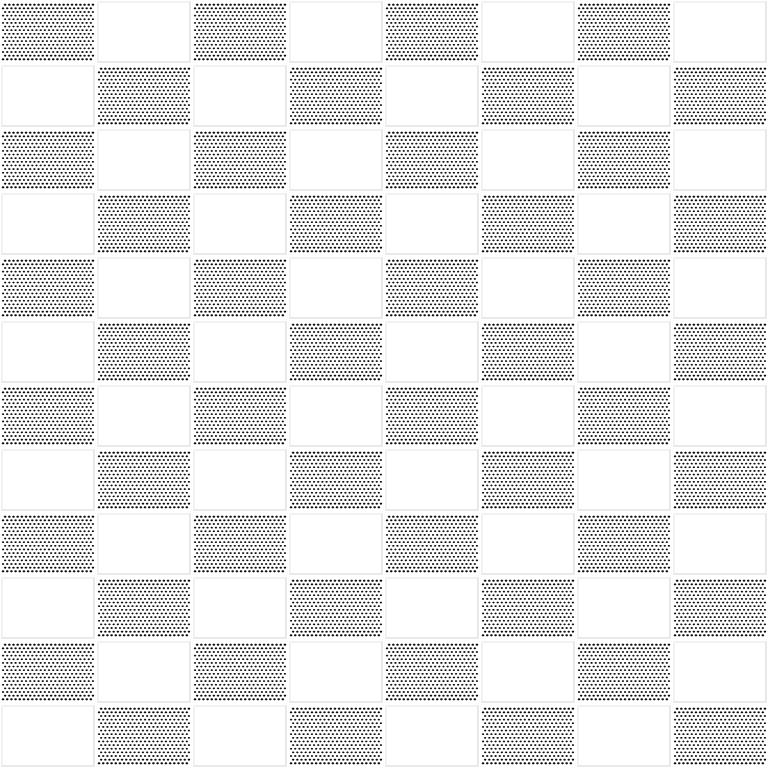
This pattern is drawn by a Shadertoy shader. Its source:

```glsl
// Checkerboard of 8 by 12 tiles: blank tiles with a faint outline alternate
// with tiles filled by a staggered lattice of small dark dots.
// Each tile is 96 by 64 units, so the canvas spans 768 units each way.

// Signed distance to a rectangle centred on the origin
float boxDistance(vec2 p, vec2 halfSize) {
    vec2 d = abs(p) - halfSize;
    return length(max(d, 0.0)) + min(max(d.x, d.y), 0.0);
}

// Antialiased coverage of a shape from its signed distance
float coverage(float distance, float pixel) {
    return clamp(0.5 - distance / pixel, 0.0, 1.0);
}

// Ink of 16 rows of 22 dots, odd rows shifted by half a step
float dotLattice(vec2 p, float pixel) {
    vec2 pitch = vec2(4.18, 3.64);
    vec2 grid = (p + vec2(44.95, 27.3)) / pitch;
    float row = clamp(round(grid.y), 0.0, 15.0);
    float stagger = 0.5 * mod(row, 2.0);
    float column = clamp(round(grid.x - stagger), 0.0, 21.0);
    vec2 offset = (grid - vec2(column + stagger, row)) * pitch;

    // Slightly flattened dots, a little bolder in the outer rows
    float radius = 0.95 + 0.17 * smoothstep(5.0, 7.5, abs(row - 7.5));
    return coverage(length(offset * vec2(0.9, 1.1)) - radius, pixel);
}

// Hairline around a blank tile, firmer on the right and lower sides
float outline(vec2 p, float pixel) {
    float line = coverage(abs(boxDistance(p, vec2(46.0, 30.0))) - 0.4, pixel);
    float firm = max(step(45.0, p.x), step(p.y, -29.0));
    return line * mix(0.13, 0.22, firm);
}

void mainImage(out vec4 fragColor, in vec2 fragCoord) {
    vec2 position = fragCoord / iResolution.xy * 768.0;
    float pixel = 768.0 / min(iResolution.x, iResolution.y);

    // Whole tiles across and down keep the edges seamless
    vec2 tileSize = vec2(96.0, 64.0);
    vec2 tile = floor(position / tileSize);
    vec2 local = mod(position, tileSize) - 0.5 * tileSize;
    bool dotted = mod(tile.x + tile.y, 2.0) > 0.5;

    float ink = dotted ? 0.95 * dotLattice(local, pixel) : outline(local, pixel);
    fragColor = vec4(vec3(1.0 - ink), 1.0);
}
```
